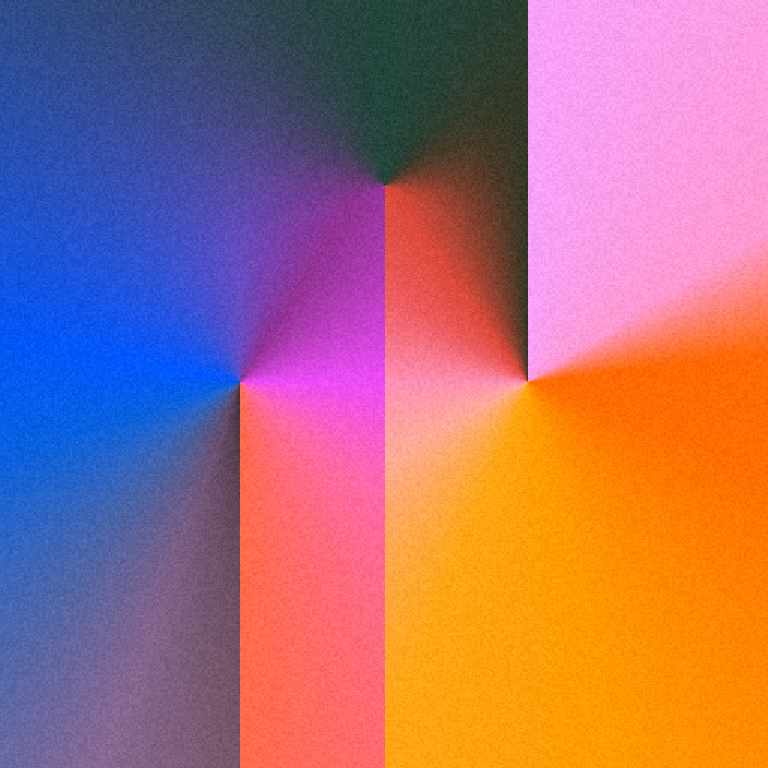
Reproduce this background procedurally as a WebGL 2 fragment shader.

```glsl
#version 300 es
precision highp float;
// Three pivots joined by vertical seams, each turning a sweep of colour.
// Two angular ramps fill the left and right fields, and a dark fan that
// opens upward from the middle pivot binds them; fine grain lies on top.

uniform vec2 u_resolution;
out vec4 outColor;

const float TAU = 6.2831853;
const int STOPS = 11;
const int SAMPLES = 4;

const vec2 LEFT_PIVOT = vec2(0.3125, 0.5026);
const vec2 TOP_PIVOT = vec2(0.5013, 0.758);
const vec2 RIGHT_PIVOT = vec2(0.6875, 0.5026);

const vec3 DARK_GREEN = vec3(0.14, 0.27, 0.235);
const vec3 DARK_OLIVE = vec3(0.19, 0.22, 0.15);

// Colour stops: rgb and position along one turn.
// Counterclockwise from straight down.
const vec4 LEFT_RAMP[STOPS] = vec4[STOPS](
  vec4(1.00, 0.42, 0.28, 0.00), vec4(1.00, 0.41, 0.66, 0.14),
  vec4(0.93, 0.30, 0.97, 0.25), vec4(0.57, 0.20, 0.58, 0.41),
  vec4(0.40, 0.30, 0.76, 0.50), vec4(0.18, 0.33, 0.87, 0.61),
  vec4(0.00, 0.34, 1.00, 0.72), vec4(0.04, 0.38, 0.87, 0.80),
  vec4(0.31, 0.41, 0.68, 0.885), vec4(0.55, 0.42, 0.59, 0.945),
  vec4(0.48, 0.35, 0.42, 1.00));

// Counterclockwise from straight up.
const vec4 RIGHT_RAMP[STOPS] = vec4[STOPS](
  vec4(0.19, 0.21, 0.14, 0.00), vec4(0.86, 0.29, 0.23, 0.10),
  vec4(0.93, 0.36, 0.37, 0.16), vec4(1.00, 0.56, 0.70, 0.25),
  vec4(1.00, 0.67, 0.59, 0.33), vec4(1.00, 0.65, 0.08, 0.44),
  vec4(1.00, 0.60, 0.00, 0.54), vec4(1.00, 0.43, 0.00, 0.69),
  vec4(1.00, 0.41, 0.02, 0.77), vec4(1.00, 0.60, 0.82, 0.84),
  vec4(0.97, 0.63, 0.98, 1.00));

// Fraction of a turn, counterclockwise from straight down.
float turnFromDown(vec2 d) {
  return fract(atan(d.x, -d.y) / TAU);
}

// Angle away from straight up, the same on both sides, 0 to 0.5 turns.
float turnFromUp(vec2 d) {
  return abs(atan(d.x, d.y)) / TAU;
}

vec3 ramp(vec4 stops[STOPS], float t) {
  vec3 color = stops[0].rgb;
  for (int i = 1; i < STOPS; i++) {
    float start = stops[i - 1].w;
    float span = stops[i].w - start;
    color = mix(color, stops[i].rgb, clamp((t - start) / span, 0.0, 1.0));
  }
  return color;
}

// Left sweep, with a shadow tucked under its pivot.
vec3 leftField(vec2 p, vec2 pivot, float fan) {
  vec2 d = p - pivot;
  float t = turnFromDown(d);
  float shadow = smoothstep(0.82, 1.0, t) * exp(-5.0 * length(d));
  vec3 color = ramp(LEFT_RAMP, t) * (1.0 - 0.5 * shadow);
  float cover = 1.0 - smoothstep(0.0, 0.36, fan);
  return mix(color, DARK_GREEN, cover);
}

// Right sweep; the dark fan stops at the seam above its pivot.
vec3 rightField(vec2 p, vec2 pivot, float fan) {
  vec2 d = p - pivot;
  vec3 color = ramp(RIGHT_RAMP, turnFromDown(-d));
  float cover = 1.0 - smoothstep(0.08, 0.33, fan);
  vec3 dark = mix(DARK_GREEN, DARK_OLIVE, smoothstep(0.0, 0.2, fan));
  return mix(color, dark, cover * step(p.x, pivot.x));
}

vec3 background(vec2 p) {
  float fan = turnFromUp(p - TOP_PIVOT);
  return p.x < TOP_PIVOT.x ? leftField(p, LEFT_PIVOT, fan)
                           : rightField(p, RIGHT_PIVOT, fan);
}

float hash(vec2 cell) {
  vec3 q = fract(cell.xyx * vec3(0.1031, 0.1030, 0.0973));
  q += dot(q, q.yzx + 33.33);
  return fract((q.x + q.y) * q.z);
}

// Two sizes of speckle, centred on zero.
float grain(vec2 p, float cells) {
  float fine = hash(floor(p * cells));
  float coarse = hash(floor(p * cells * 0.5) + 71.0);
  return 0.7 * fine + 0.3 * coarse - 0.5;
}

void main() {
  // Average across the pixel to smooth the vertical seams.
  vec3 color = vec3(0.0);
  for (int i = 0; i < SAMPLES; i++) {
    float shift = (float(i) + 0.5) / float(SAMPLES) - 0.5;
    vec2 p = (gl_FragCoord.xy + vec2(shift, 0.0)) / u_resolution;
    color += background(p) / float(SAMPLES);
  }
  vec2 uv = gl_FragCoord.xy / u_resolution;
  color += 0.09 * grain(uv, 512.0);
  outColor = vec4(clamp(color, 0.0, 1.0), 1.0);
}
```
